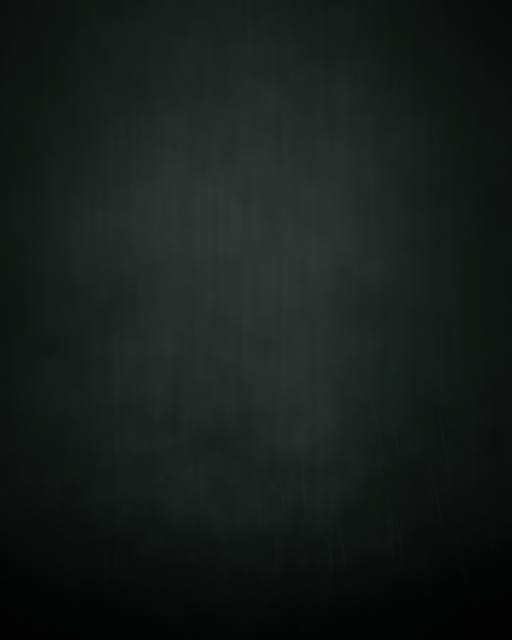
This background is drawn by a WebGL 1 fragment shader. Its source:

```glsl
precision highp float;
uniform vec2 u_resolution;

float hash(vec2 p) {
  vec3 q = fract(vec3(p.xyx) * 0.1031);
  q += dot(q, q.yzx + 33.33);
  return fract((q.x + q.y) * q.z);
}

float noise(vec2 p) {
  vec2 cell = floor(p), f = fract(p);
  f = f * f * (3.0 - 2.0 * f);
  return mix(mix(hash(cell), hash(cell + vec2(1.0, 0.0)), f.x),
             mix(hash(cell + vec2(0.0, 1.0)), hash(cell + 1.0), f.x), f.y);
}

float fbm(vec2 p) {
  float sum = 0.0, amp = 0.5;
  for (int i = 0; i < 5; i++) {
    sum += amp * noise(p);
    p = mat2(1.6, 1.2, -1.2, 1.6) * p + 7.3;
    amp *= 0.5;
  }
  return sum;
}

float blob(vec2 uv, vec2 center, vec2 size) {
  vec2 d = (uv - center) / size;
  return exp(-dot(d, d));
}

// Thin hairs, leaning outward towards the lower right
float scratches(vec2 p) {
  float sum = 0.0;
  for (int i = 0; i < 44; i++) {
    float id = float(i) + 1.0;
    float x = 0.8 * hash(vec2(id, 3.0));
    vec2 start = vec2(x, 0.3 * hash(vec2(id, 11.0)) * (0.35 + x));
    float lean = 0.5 * (x - 0.35) + 0.25 * (hash(vec2(id, 23.0)) - 0.5);
    vec2 along = normalize(vec2(-lean, 1.0));
    vec2 d = p - start;
    float t = dot(d, along) / (0.06 + 0.12 * hash(vec2(id, 31.0)));
    float side = d.x * along.y - d.y * along.x + 0.008 * t * t;
    float fade = smoothstep(0.0, 0.3, t) * smoothstep(1.0, 0.5, t);
    sum += fade * exp(-side * side / 0.0000025) * (0.4 + x);
  }
  return sum;
}

// Soft round stains, one per grid cell
float stains(vec2 p) {
  vec2 cell = floor(p);
  vec2 center = 0.3 + 0.4 * vec2(hash(cell + 5.0), hash(cell + 17.0));
  float radius = 0.08 + 0.2 * hash(cell + 41.0);
  float disc = smoothstep(radius, radius * 0.6, length(fract(p) - center));
  return disc * step(0.55, hash(cell + 67.0));
}

void main() {
  vec2 uv = gl_FragCoord.xy / u_resolution;
  vec2 p = gl_FragCoord.xy / u_resolution.y;

  // Central glow with uneven lobes
  float light = 0.035 + 0.170 * blob(uv, vec2(0.48, 0.60), vec2(0.45, 0.47));
  light += 0.014 * blob(uv, vec2(0.30, 0.43), vec2(0.12, 0.06));
  light += 0.012 * blob(uv, vec2(0.70, 0.60), vec2(0.11, 0.07));
  light += 0.010 * blob(uv, vec2(0.37, 0.71), vec2(0.12, 0.06));
  light += 0.014 * blob(uv, vec2(0.59, 0.33), vec2(0.07, 0.05));
  light -= 0.016 * blob(uv, vec2(0.71, 0.51), vec2(0.09, 0.05));
  light -= 0.014 * blob(uv, vec2(0.45, 0.34), vec2(0.12, 0.07));

  // Cloudy mottling, finer grain and vertical fibres
  float lower = smoothstep(0.6, 0.1, uv.y);
  light *= 1.0 + 0.28 * (fbm(p * 6.0 + 2.0) - 0.48);
  light *= 1.0 + (0.16 + 0.22 * lower) * (fbm(p * 26.0 + 9.0) - 0.48);
  light *= 1.0 + 0.07 * (noise(p * vec2(110.0, 9.0)) - 0.5);
  light += 0.005 * (stains(p * 22.0) + stains(p * 35.0 + 4.0)) * (0.25 + lower);
  light += 0.012 * scratches(p);

  // Dark lower rim and corners
  light *= mix(0.35, 1.0, smoothstep(-0.02, 0.22, uv.y));
  light *= 1.0 - 0.45 * blob(uv, vec2(1.0, 0.06), vec2(0.22, 0.14));
  light *= 1.0 - 0.35 * blob(uv, vec2(0.0, 0.04), vec2(0.22, 0.16));
  light *= 1.0 - 0.25 * blob(uv, vec2(1.0, 1.0), vec2(0.15, 0.12));

  // Green shadows turning to grey in the light
  vec3 shadow = vec3(0.66, 1.0, 0.84);
  vec3 highlight = vec3(0.84, 1.0, 0.94);
  vec3 color = light * mix(shadow, highlight, smoothstep(0.08, 0.21, light));
  color += (hash(gl_FragCoord.xy) - 0.5) / 255.0;
  gl_FragColor = vec4(color, 1.0);
}
```
